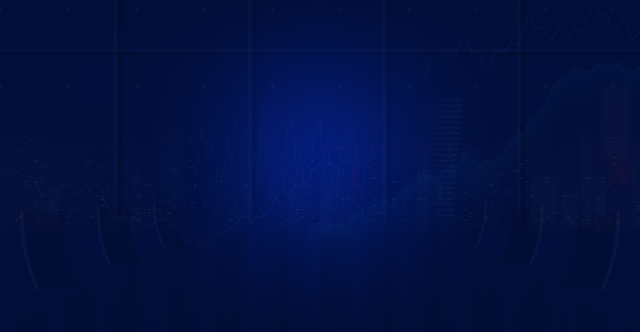
A Shadertoy shader for this background:

```glsl
// A dim blue meeting room at night: window frame, city lights, chairs and table,
// overlaid with faint market charts and a round blue glow in the centre.
// Built from distance masks, repeated cells and layered triangle waves.

float hash(vec2 c) {
    return fract(sin(dot(c, vec2(127.1, 311.7))) * 4375.85);
}

// Soft-edged box: 1 inside, 0 outside
float box(vec2 p, vec2 halfSize, float soft) {
    vec2 d = abs(p) - halfSize;
    return 1.0 - smoothstep(-soft, soft, max(d.x, d.y));
}

float band(float d, float width, float soft) {
    return 1.0 - smoothstep(width - soft, width + soft, abs(d));
}

// Zigzag from -1 to 1
float zigzag(float x) {
    return abs(fract(x) - 0.5) * 4.0 - 1.0;
}

float jagged(float x) {
    return 0.6 * zigzag(x * 5.3) + 0.3 * zigzag(x * 11.7 + 0.3) + 0.2 * zigzag(x * 23.1);
}

// Chart stroke, thinned by the local slope so steep parts stay fine
float stroke(float y, float height, float soft) {
    float slope = dFdx(height) * iResolution.y;
    return band((y - height) / sqrt(1.0 + slope * slope), 0.0014, soft);
}

// Lit cells, kept only where the hash is high
float cityLights(vec2 p, vec2 cells, float share) {
    vec2 g = p * cells;
    vec2 id = floor(g);
    float lit = step(1.0 - share, hash(id)) * hash(id + 7.0);
    return lit * box(fract(g) - 0.5, vec2(0.36, 0.22), 0.14);
}

void mainImage(out vec4 fragColor, in vec2 fragCoord) {
    // Units of canvas height, origin in the middle
    vec2 p = (fragCoord - 0.5 * iResolution.xy) / iResolution.y;
    float soft = 1.0 / iResolution.y;
    float side = abs(p.x);

    // Night base and central glow
    vec3 color = vec3(0.007, 0.056, 0.229);
    color *= 1.0 - 0.05 * smoothstep(0.3, 0.5, abs(p.y));
    vec2 g = p - vec2(0.0, 0.035);
    color += vec3(0.006, 0.051, 0.235) * exp(-dot(g, g) / 0.095);

    // City through the window: upright blocks with scattered lights
    float city = smoothstep(-0.22, -0.16, p.y) * (1.0 - smoothstep(0.0, 0.19, p.y));
    float plot = p.x * 17.0 + 0.35 * sin(p.x * 23.0);
    float roof = -0.1 + 0.24 * hash(vec2(floor(plot), 3.0));
    float block = box(vec2(fract(plot) - 0.5, 0.0), vec2(0.4, 1.0), 0.05) * smoothstep(0.01, -0.01, p.y - roof);
    float shade = hash(vec2(floor(plot), 8.0)) - 0.45;
    color += vec3(0.012, 0.02, 0.024) * block * shade * city;
    float lights = cityLights(p, vec2(65.0, 95.0), 0.25) + 0.5 * cityLights(p + 0.3, vec2(130.0, 150.0), 0.25);
    color += vec3(0.035, 0.045, 0.045) * lights * city * (0.3 + 0.7 * block);
    color += vec3(0.010, 0.005, 0.002) * city * smoothstep(0.3, 0.9, side);

    // Striped tower and the pale block at the far right
    vec2 t = p - vec2(0.362, 0.02);
    float tower = box(t - vec2(0.012 * sin(t.y * 9.0), 0.0), vec2(0.052, 0.18), 0.004);
    float floors = 0.5 + 0.5 * cos(p.y * 380.0);
    color += tower * vec3(0.022, 0.03, 0.033) * floors * smoothstep(-0.06, 0.05, t.x);
    float pale = box(p - vec2(0.89, 0.13), vec2(0.042, 0.11), 0.012);
    color += pale * vec3(0.03, 0.018, 0.015) * (0.5 + cityLights(p, vec2(70.0, 90.0), 0.8));

    // Small red signs
    color.r += 0.045 * box(p - vec2(0.103, -0.03), vec2(0.006, 0.035), 0.008);
    color.r += 0.04 * box(p - vec2(0.91, -0.02), vec2(0.025, 0.03), 0.03);
    color.r += 0.02 * band(p.y - 0.055, 0.003, 0.004) * box(p - vec2(0.19, 0.055), vec2(0.17, 0.1), 0.04);

    // Rising area chart at the right
    float rise = -0.19 + 0.21 * smoothstep(-0.05, 0.5, p.x) + 0.28 * smoothstep(0.5, 0.8, p.x);
    rise += 0.02 * jagged(p.x * 1.3);
    float fill = smoothstep(-soft, soft, rise - p.y) * exp(-max(rise - p.y, 0.0) * 18.0);
    color += smoothstep(-0.06, 0.0, p.x) * vec3(0.0, 0.024, 0.026) * (fill + 0.5 * stroke(p.y, rise, soft));

    // Thin line charts: left, centre and upper right
    float leftLine = -0.03 - 0.19 * smoothstep(-0.96, -0.3, p.x) + 0.045 * jagged(p.x * 0.8);
    float midLine = -0.19 + 0.2 * smoothstep(-0.3, 0.08, p.x) + 0.03 * jagged(p.x * 1.6);
    float peaks = 0.02 + 0.17 * jagged(p.x * 2.2);
    float topLine = 0.33 + 0.1 * smoothstep(0.4, 0.8, p.x) + 0.07 * jagged(p.x * 0.9);
    float lines = stroke(p.y, leftLine, soft) * (1.0 - smoothstep(-0.4, -0.25, p.x));
    lines += stroke(p.y, midLine, soft) * box(vec2(p.x + 0.1, 0.0), vec2(0.23, 1.0), 0.04);
    lines += 0.6 * stroke(p.y, peaks, soft) * box(vec2(p.x + 0.1, 0.0), vec2(0.3, 1.0), 0.06);
    lines += stroke(p.y, topLine, soft) * smoothstep(0.2, 0.4, p.x);
    color += vec3(0.014, 0.034, 0.045) * lines;

    // Window frame: repeated uprights, one rail and faint ceiling lamps
    float upright = mod(p.x, 0.405) - 0.2025;
    float above = smoothstep(-0.2, -0.1, p.y);
    color *= 1.0 - 0.11 * band(upright - 0.004, 0.008, 0.005) * above;
    color += vec3(0.01, 0.02, 0.024) * band(upright + 0.009, 0.005, 0.004) * above;
    color *= 1.0 - 0.1 * band(p.y - 0.338, 0.005, 0.004);
    color += vec3(0.012, 0.02, 0.025) * band(p.y - 0.348, 0.004, 0.004);
    vec2 lamp = vec2(mod(p.x + 0.04, 0.205) - 0.1025, mod(p.y - 0.125, 0.23) - 0.115);
    color += vec3(0.025, 0.035, 0.035) * exp(-dot(lamp, lamp) / 0.00003) * step(0.2, p.y);

    // Table with streaked reflections
    float table = smoothstep(-0.15, -0.23, p.y) * smoothstep(0.03, -0.03, side + p.y * 1.9);
    color *= 1.0 - table * (0.03 + 0.03 * sin(p.x * 41.0) + 0.02 * sin(p.x * 97.0));

    // Mirrored chairs shrinking toward the centre
    for (int i = 0; i < 3; i++) {
        float size = pow(0.745, float(i));
        vec2 q = (vec2(side, p.y) - vec2(0.81 * size, -0.08 - 0.175 * size)) / size;
        q.x -= 0.012 * cos(q.y * 14.0) - 0.2 * q.y * sign(-1.0);
        color *= 1.0 - 0.09 * box(q, vec2(0.06, 0.115), 0.012);
        float rim = band(q.x - 0.066, 0.005, 0.004) * box(q, vec2(0.1, 0.12), 0.012);
        color += vec3(0.022, 0.03, 0.032) * rim;
    }
    fragColor = vec4(color, 1.0);
}
```
